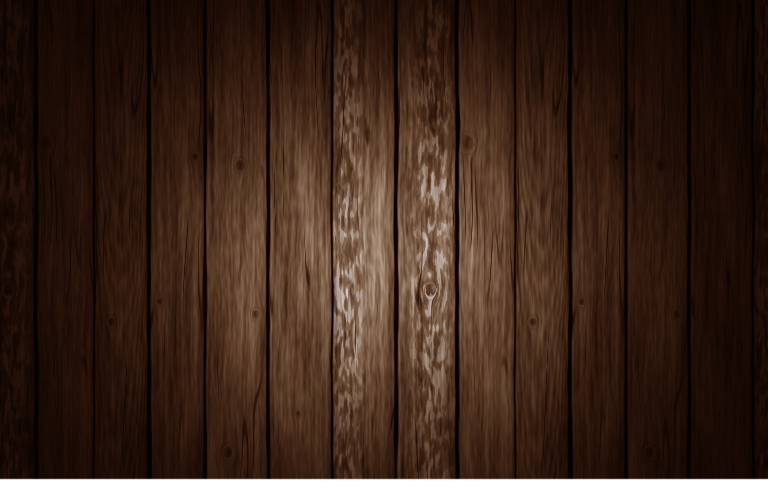
Write a Shadertoy shader that draws this texture.

```glsl
// Weathered vertical wooden planks under a warm central glow, above a pale bottom strip.

#define REPEAT 0.5482               // width after which the plank layout repeats
#define FIRST_SEAM 0.0469
#define FLOOR_Y 0.6237              // depth of the strip, in canvas widths from the top
#define GLOW_CENTER vec2(0.495, 0.325)
#define GLOW_WIDTH 0.29
#define GLOW_ABOVE 0.225
#define GLOW_BELOW 0.29
#define AMBIENT 0.075
#define GLOW_LEVEL 0.46
#define GRAIN 0.55
#define WOOD_TONE vec3(1.0, 1.4, 1.78)

const int PLANKS = 7;
const float seamX[8] = float[8](0.0, 0.0755, 0.1471, 0.2201, 0.3021, 0.3854, 0.4688, 0.5482);
const float seamHalf[8] = float[8](0.0024, 0.0010, 0.0024, 0.0018, 0.0022, 0.0014, 0.0024, 0.0024);

// Knots: position inside one repeat, then radius
const int KNOTS = 9;
const vec3 knots[9] = vec3[9](
    vec3(0.266, 0.215, 0.007), vec3(0.207, 0.204, 0.005), vec3(0.286, 0.409, 0.006),
    vec3(0.161, 0.393, 0.005), vec3(0.249, 0.589, 0.008), vec3(0.341, 0.538, 0.004),
    vec3(0.012, 0.186, 0.010), vec3(0.513, 0.378, 0.009), vec3(0.099, 0.419, 0.006));

vec2 gradientAt(vec2 cell) {
    vec3 h = fract(cell.xyx * vec3(0.1031, 0.1030, 0.0973));
    h += dot(h, h.yzx + 33.33);
    float angle = 6.2832 * fract((h.x + h.y) * h.z);
    return vec2(cos(angle), sin(angle));
}

float gradientNoise(vec2 p) {
    vec2 i = floor(p), f = p - i;
    vec2 u = f * f * f * (f * (f * 6.0 - 15.0) + 10.0);
    vec2 e = vec2(0.0, 1.0);
    float low = mix(dot(gradientAt(i), f), dot(gradientAt(i + e.yx), f - e.yx), u.x);
    float high = mix(dot(gradientAt(i + e.xy), f - e.xy), dot(gradientAt(i + 1.0), f - 1.0), u.x);
    return 1.4 * mix(low, high, u.y);
}

float glow(vec2 p) {
    vec2 d = p - GLOW_CENTER;
    d /= vec2(GLOW_WIDTH, d.y < 0.0 ? GLOW_ABOVE : GLOW_BELOW);
    return exp(-dot(d, d));
}

void mainImage(out vec4 fragColor, in vec2 fragCoord) {
    // Canvas widths, measured down from the top
    vec2 p = vec2(fragCoord.x, iResolution.y - fragCoord.y) / iResolution.x;
    float px = 1.0 / iResolution.x;

    // Fold into one repeat, with slightly wavering seams
    float shifted = p.x - FIRST_SEAM;
    float waver = 0.0016 * gradientNoise(vec2(floor(shifted * 16.0 + 0.5), p.y * 9.0));
    vec2 q = vec2(mod(shifted + waver, REPEAT), p.y);

    // Plank lookup and dark gaps
    int plank = 0;
    float gap = 0.0, seamShade = 0.0, litEdge = 0.0;
    for (int i = 0; i <= PLANKS; i++) {
        float d = q.x - seamX[i];
        if (i < PLANKS && d >= 0.0) plank = i;
        float w = seamHalf[i] * (1.0 + 0.4 * gradientNoise(vec2(float(i) * 7.3, p.y * 22.0)));
        gap = max(gap, 1.0 - smoothstep(w - px, w + px, abs(d)));
        seamShade = max(seamShade, exp(-abs(d) / 0.004));
        litEdge = max(litEdge, exp(-pow((d - w - 0.002) / 0.0015, 2.0)));
    }
    float across = (q.x - seamX[plank]) / (seamX[plank + 1] - seamX[plank]);

    // Bend the grain around knots
    vec2 g = q;
    float rings = 0.0, core = 0.0;
    for (int i = 0; i < KNOTS; i++) {
        vec2 d = (q - knots[i].xy) * vec2(1.0, 0.75);
        float a = knots[i].z, r2 = dot(d, d);
        float r = sqrt(r2) * (1.0 + 0.25 * gradientNoise(q * 130.0));
        float reach = exp(-r2 / (a * a * 6.0));
        g.x -= d.x * a * a / (r2 + a * a * 0.3) * reach;
        rings += sin(r / a * 9.0) * exp(-r2 / (a * a * 1.4));
        core += exp(-r2 / (a * a * 0.16)) + 0.25 * exp(-r2 / (a * a * 1.5));
    }
    g.x += 0.0025 * gradientNoise(vec2(q.x * 14.0, q.y * 9.0));
    g += vec2(float(plank) * 3.17, float(plank) * 5.3);

    // Grain from broad stains down to fibres
    float stain = gradientNoise(g * vec2(22.0, 5.0));
    float bands = gradientNoise(g * vec2(95.0, 4.5));
    float fibre = gradientNoise(g * vec2(240.0, 13.0));
    float pores = gradientNoise(g * vec2(390.0, 55.0));
    float grain = 0.30 * stain + 0.38 * bands + 0.42 * fibre + 0.30 * pores;

    // Arched growth lines on one plank
    if (plank == 1) {
        float arch = (across - 0.45) * (across - 0.45) * 2.2 + q.y * 1.6 + 0.12 * stain;
        grain += 0.16 * sin(arch * 62.0) + 0.22 * (0.4 - across);
    }

    // Long thin cracks
    float crackLine = abs(gradientNoise(g * vec2(58.0, 3.2) + 9.0));
    float crackGate = smoothstep(0.0, 0.35, gradientNoise(g * vec2(30.0, 8.0) + 41.0));
    float cracks = (1.0 - smoothstep(0.015, 0.075, crackLine)) * crackGate;

    // Worn pale flakes on the two roughest planks
    float rough = 0.0;
    if (plank == 5) rough = exp(-pow((across - 0.2) / 0.3, 2.0));
    if (plank == 6) rough = exp(-pow((across - 0.6) / 0.38, 2.0));
    float chips = gradientNoise(g * vec2(130.0, 32.0)) + 0.6 * gradientNoise(g * vec2(260.0, 80.0));
    float pale = smoothstep(0.05, 0.30, chips + 0.4 * stain) * rough;
    float bare = smoothstep(0.10, 0.35, -chips) * rough;

    // Combine surface and light
    float surface = 1.0 + GRAIN * grain + 0.14 * rings + 0.36 * pale - 0.20 * bare;
    surface += 0.05 * sin(float(plank) * 2.4 + 1.0) + 0.18 * litEdge;
    surface *= (1.0 - 0.45 * cracks) * (1.0 - 0.45 * min(core, 1.0));
    surface *= 1.0 - 0.40 * seamShade;
    float level = (AMBIENT + GLOW_LEVEL * glow(p)) * max(surface, 0.1);
    level *= 1.0 - 0.90 * gap;
    vec3 color = pow(vec3(clamp(level, 0.005, 1.0)), WOOD_TONE);
    color.gb *= 1.0 + vec2(0.05, 0.14) * pale;

    // Pale strip along the bottom
    color = mix(color, vec3(1.0), smoothstep(-px, px, p.y - FLOOR_Y));
    fragColor = vec4(color, 1.0);
}
```
